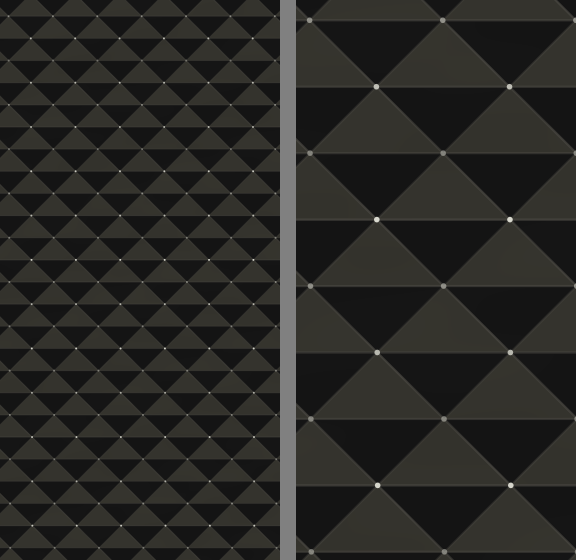
Left, the full canvas; right, a detail of the centre.
Give the GLSL for this pattern, as a WebGL 1 fragment shader.

```glsl
precision highp float;

uniform vec2 u_resolution;

// Lengths are fractions of the canvas width.
const vec2 CELL = vec2(0.1585, 0.0791);      // triangle base and row height
const vec2 FIRST_NODE = vec2(0.0305, 0.0580); // measured from the upper left
const float ROW_DRIFT = 0.0016;              // sideways creep per row, in cells
const float LINE_WIDTH = 0.0026;
const float NODE_RADIUS = 0.0033;

const vec3 DARK = vec3(0.080, 0.080, 0.080);
const vec3 LIGHT = vec3(0.204, 0.200, 0.176);
const vec3 LINE = vec3(0.290, 0.282, 0.260);
const vec3 NODE = vec3(0.860, 0.860, 0.820);

const float BASE_STRENGTH = 0.75;
const float FALLING_STRENGTH = 0.80;
const float RISING_STRENGTH = 0.45;

// Signed offset to the nearest integer.
float nearestOffset(float x) {
  return fract(x + 0.5) - 0.5;
}

// Smooth irregular variation from -1 to 1.
float layeredSines(vec2 p) {
  return 0.5 * sin(p.x * 1.7 + p.y * 2.3)
       + 0.3 * sin(p.x * 3.1 - p.y * 4.7 + 1.3)
       + 0.2 * sin(p.x * 5.9 + p.y * 7.1 + 2.1);
}

// Coverage of a thin line at the given distance from its axis.
float stroke(float dist, float width, float pixel) {
  float drawn = max(width, pixel);
  float edge = clamp((0.5 * drawn - abs(dist)) / pixel + 0.5, 0.0, 1.0);
  return edge * width / drawn;
}

void main() {
  float pixel = 1.0 / u_resolution.x;
  vec2 p = vec2(gl_FragCoord.x, u_resolution.y - gl_FragCoord.y) * pixel;
  vec2 s = (p - FIRST_NODE) / CELL;
  s.x -= s.y * ROW_DRIFT;

  // Upright triangles: apex on a node, base on the next row line.
  float row = floor(s.y);
  float height = s.y - row;
  float fromApex = abs(nearestOffset(s.x - 0.5 * row));
  float slope = CELL.x * CELL.y / length(vec2(0.5 * CELL.x, CELL.y));
  float sideDist = (0.5 * height - fromApex) * slope;
  float baseDist = (1.0 - height) * CELL.y;
  float triangle = clamp(sideDist / pixel + 0.5, 0.0, 1.0)
                 * clamp(baseDist / pixel + 0.5, 0.0, 1.0);

  // Faint tonal variation over the faces.
  float tone = 1.0 + 0.02 * layeredSines(s * 0.6);
  vec3 color = mix(DARK, LIGHT, triangle) * tone;

  // Worn highlights along the bases and both diagonals.
  float wear = 0.8 + 0.2 * layeredSines(s * 1.3);
  float nodeRow = floor(s.y + 0.5);
  float rowWear = 0.8 + 0.2 * layeredSines(vec2(nodeRow, 0.5));
  float base = stroke(nearestOffset(s.y) * CELL.y, LINE_WIDTH, pixel);
  float falling = stroke(nearestOffset(s.x - 0.5 * s.y) * slope, LINE_WIDTH, pixel);
  float rising = stroke(nearestOffset(s.x + 0.5 * s.y) * slope, LINE_WIDTH, pixel);
  float lines = max(base * BASE_STRENGTH * rowWear,
                    max(falling * FALLING_STRENGTH, rising * RISING_STRENGTH) * wear);
  color = mix(color, LINE, lines);

  // Bright nodes, stronger on every second row.
  vec2 toNode = vec2(nearestOffset(s.x - 0.5 * nodeRow), s.y - nodeRow) * CELL;
  float dot = clamp((NODE_RADIUS - length(toNode)) / pixel + 0.5, 0.0, 1.0);
  float strength = mix(0.65, 1.0, mod(nodeRow, 2.0)) * rowWear;
  color = mix(color, NODE, dot * strength);

  gl_FragColor = vec4(color, 1.0);
}
```
